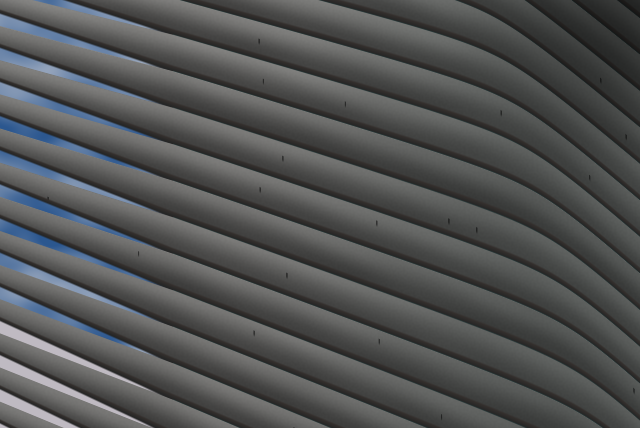
A WebGL 1 fragment shader for this pattern:

```glsl
precision highp float;
// Curved grey louvre slats fanning across the frame, with sky showing between them at the left.
uniform vec2 u_resolution;

float hash(vec2 p) {
  return fract(sin(dot(p, vec2(127.1, 311.7))) * 4375.85);
}

vec2 gradientAt(vec2 cell) {
  float angle = 6.2832 * hash(cell);
  return vec2(cos(angle), sin(angle));
}

float gradientNoise(vec2 p) {
  vec2 i = floor(p), f = fract(p);
  vec2 u = f * f * f * (f * (f * 6.0 - 15.0) + 10.0);
  float a = dot(gradientAt(i), f);
  float b = dot(gradientAt(i + vec2(1.0, 0.0)), f - vec2(1.0, 0.0));
  float c = dot(gradientAt(i + vec2(0.0, 1.0)), f - vec2(0.0, 1.0));
  float d = dot(gradientAt(i + 1.0), f - 1.0);
  return mix(mix(a, b, u.x), mix(c, d, u.x), u.y);
}

float slatSpacing(float x) {
  return 0.0798 + 0.0137 * x;
}

// Continuous slat number: straight fanning lines plus a soft downward bend at the right.
float slatCoordinate(vec2 p) {
  float n = 0.0;
  for (int i = 0; i < 6; i++) {
    float d = p.x - 1.235 - 0.026 * n;
    float bend = 0.3 * (d + sqrt(d * d + 0.0137));
    n = (p.y + 0.035 - 0.285 * p.x - bend) / slatSpacing(p.x);
  }
  return n;
}

vec3 skyColor(vec2 p, float row) {
  float cloud = 0.38 + 0.9 * gradientNoise(p * vec2(5.0, 8.0) + 3.0);
  cloud += 0.35 * gradientNoise(p * vec2(13.0, 19.0));
  cloud += 0.35 * smoothstep(0.25, 0.0, p.y) + 0.3 * smoothstep(0.25, 0.4, p.x);
  cloud += 0.4 * smoothstep(0.12, 0.0, p.x) * smoothstep(0.64, 0.7, p.y);
  vec3 blue = mix(vec3(0.17, 0.34, 0.56), vec3(0.62, 0.67, 0.75), clamp(cloud, 0.0, 1.0));
  return mix(blue, vec3(0.75, 0.73, 0.76), step(8.5, row));
}

// Short dark vertical stains, scattered sparsely along each slat.
float stain(vec2 p, float row, float f) {
  vec2 cell = vec2(floor(p.x * 14.0), row);
  float offset = fract(p.x * 14.0) - 0.2 - 0.6 * hash(cell + 7.3);
  float start = 0.15 + 0.4 * hash(cell + 2.9);
  float streak = smoothstep(0.035, 0.01, abs(offset));
  streak *= smoothstep(start, start + 0.04, f) * smoothstep(start + 0.2, start + 0.1, f);
  return streak * step(0.88, hash(cell + 11.0));
}

void main() {
  // Height is one unit, with y running down from the top.
  vec2 p = vec2(gl_FragCoord.x, u_resolution.y - gl_FragCoord.y) / u_resolution.y;
  float opening = max(0.0, 1.0 - p.x / 0.405);
  float n = slatCoordinate(p) - 0.2 * opening;
  float row = floor(n);
  float f = fract(n);
  float edge = 1.3 / (u_resolution.y * slatSpacing(p.x));

  // Slat face: bright upper edge falling into shade.
  float right = smoothstep(0.5, 1.4, p.x);
  float high = 0.475 - 0.115 * right + 0.03 * smoothstep(0.4, 0.0, p.y);
  float low = 0.255 - 0.01 * right;
  float variation = 0.025 * (hash(vec2(row, 5.0)) - 0.5);
  variation += 0.02 * gradientNoise(vec2(p.x * 5.0, n * 2.0));
  variation += 0.012 * gradientNoise(p * 170.0);
  vec3 tint = mix(vec3(1.0, 0.995, 0.98), vec3(0.98, 1.01, 0.99), right);
  vec3 topColor = tint * (high + variation);
  vec3 color = tint * (mix(high, low, smoothstep(-0.05, 0.82, f)) + variation);
  color *= 1.0 - 0.5 * stain(p, row, f);

  // Brown-black underside with a soft upper boundary.
  float gap = 0.38 * opening;
  float under = 1.0 - gap - 0.18 * (1.0 - 0.3 * opening);
  float shadow = smoothstep(under - 0.025, under + 0.045, f);
  vec3 underside = mix(vec3(0.205, 0.185, 0.175), vec3(0.14, 0.145, 0.145),
                       smoothstep(under, 1.0 - gap, f));
  color = mix(color, underside, shadow);

  // Thin teal fringe above the next slat.
  float fringe = smoothstep(0.95, 0.98, f) * step(opening, 0.0);
  color = mix(color, vec3(0.17, 0.29, 0.29), 0.5 * fringe);

  // Tapering sky opening.
  float sky = smoothstep(1.0 - gap - edge, 1.0 - gap + edge, f);
  sky *= smoothstep(0.0, 2.0 * edge, gap);
  color = mix(color, skyColor(p, row), sky);

  // Smooth join with the slat below, then the dim upper right corner.
  color = mix(color, topColor, smoothstep(1.0 - edge, 1.0, f));
  color *= 1.0 - 0.45 * smoothstep(0.5, 0.0, length(p - vec2(1.5, 0.0)));
  gl_FragColor = vec4(color, 1.0);
}
```
